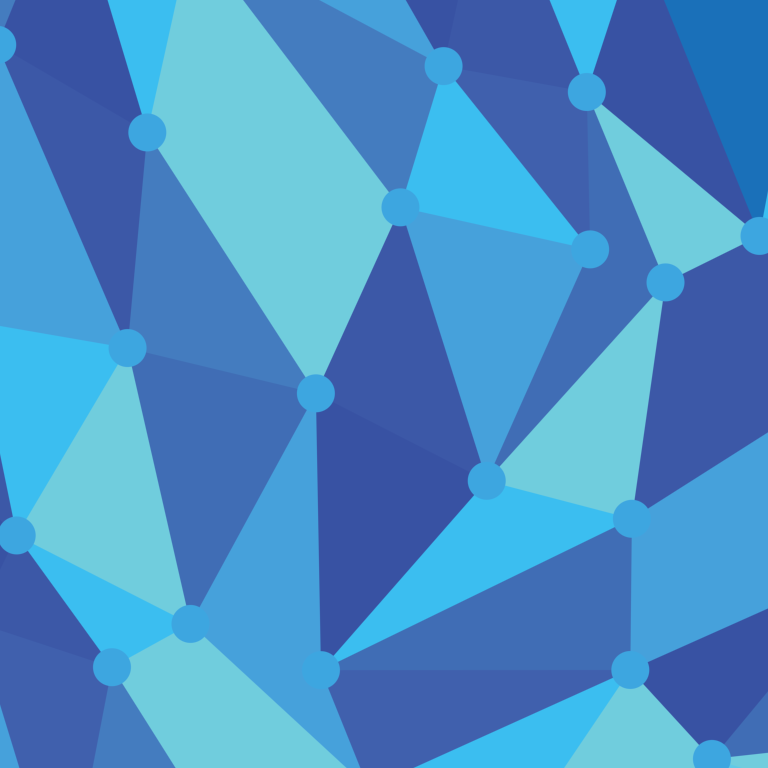
Give the GLSL for this background, as a three.js fragment shader.

```glsl
// Flat blue triangle mesh over an irregular lattice, with a round dot on every node.
varying vec2 vUv;

const float CELLS = 4.1;         // lattice cells across the canvas
const float TILT = 0.36;         // lattice rotation in radians
const float JITTER = 0.33;       // node displacement in cells
const float DOT_RADIUS = 0.0247; // canvas units
const float SOFTNESS = 0.001;    // half width of an edge, canvas units
const vec3 DOT_COLOR = vec3(0.24, 0.65, 0.88);

vec2 hash2(vec2 p) {
  vec3 q = fract(p.xyx * vec3(0.1031, 0.1030, 0.0973));
  q += dot(q, q.yzx + 33.33);
  return fract((q.xx + q.yz) * q.zy);
}

float cross2(vec2 a, vec2 b) {
  return a.x * b.y - a.y * b.x;
}

vec2 node(vec2 id) {
  return id + JITTER * (2.0 * hash2(id + 57.0) - 1.0);
}

// Flat colour for a rank in 0..1; each interval is that colour's share.
vec3 palette(float rank) {
  if (rank < 0.11) return vec3(0.220, 0.322, 0.640);  // indigo
  if (rank < 0.22) return vec3(0.235, 0.345, 0.655);
  if (rank < 0.32) return vec3(0.250, 0.378, 0.680);
  if (rank < 0.40) return vec3(0.250, 0.428, 0.708);  // mid blue
  if (rank < 0.49) return vec3(0.267, 0.486, 0.750);
  if (rank < 0.54) return vec3(0.100, 0.440, 0.725);
  if (rank < 0.63) return vec3(0.275, 0.630, 0.860);  // sky
  if (rank < 0.78) return vec3(0.232, 0.745, 0.940);  // cyan
  if (rank < 0.85) return vec3(0.375, 0.790, 0.905);  // light cyan
  return vec3(0.440, 0.802, 0.868);                   // teal
}

// Evenly spread rank per triangle, loosened by a little randomness.
vec3 triangleColor(vec2 id, float side) {
  float spread = dot(id, vec2(0.7549, 0.5698)) + 0.5 * side;
  return palette(fract(spread + 0.22 * hash2(id + 19.0 * side + 83.0).x));
}

// Signed distance to the left of the line from a to b.
float leftOf(vec2 p, vec2 a, vec2 b) {
  return cross2(b - a, p - a) / length(b - a);
}

// Smooth coverage of a counterclockwise triangle.
float coverage(vec2 p, vec2 a, vec2 b, vec2 c, float soft) {
  float inside = min(leftOf(p, a, b), min(leftOf(p, b, c), leftOf(p, c, a)));
  return smoothstep(-soft, soft, inside);
}

// Twice the signed area of a triangle.
float area2(vec2 a, vec2 b, vec2 c) {
  return cross2(b - a, c - a);
}

// Adds both triangles of one lattice cell: rgb is weighted colour, a is weight.
vec4 cellTriangles(vec2 p, vec2 id, float soft) {
  vec2 a = node(id);
  vec2 b = node(id + vec2(1.0, 0.0));
  vec2 c = node(id + vec2(1.0, 1.0));
  vec2 d = node(id + vec2(0.0, 1.0));

  // Split along the diagonal that leaves the larger smallest triangle.
  bool splitAC = min(area2(a, b, c), area2(a, c, d)) > min(area2(a, b, d), area2(b, c, d));
  float first = splitAC ? coverage(p, a, b, c, soft) : coverage(p, a, b, d, soft);
  float second = splitAC ? coverage(p, a, c, d, soft) : coverage(p, b, c, d, soft);
  return first * vec4(triangleColor(id, 0.0), 1.0)
       + second * vec4(triangleColor(id, 1.0), 1.0);
}

void main() {
  float s = sin(TILT), k = cos(TILT);
  vec2 p = mat2(k, s, -s, k) * vUv * CELLS + vec2(7.3, 4.6);
  vec2 base = floor(p);
  float soft = SOFTNESS * CELLS;

  // Gather the mesh and the nearest node from the surrounding cells.
  vec4 mesh = vec4(0.0);
  float nearest = 10.0;
  for (int y = -1; y <= 1; y++) {
    for (int x = -1; x <= 1; x++) {
      vec2 id = base + vec2(float(x), float(y));
      mesh += cellTriangles(p, id, soft);
      nearest = min(nearest, distance(p, node(id)));
    }
  }
  vec3 color = mesh.rgb / max(mesh.a, 0.0001);

  // Dots on the nodes
  float radius = DOT_RADIUS * CELLS;
  float dotMask = 1.0 - smoothstep(radius - soft, radius + soft, nearest);
  gl_FragColor = vec4(mix(color, DOT_COLOR, dotMask), 1.0);
}
```
